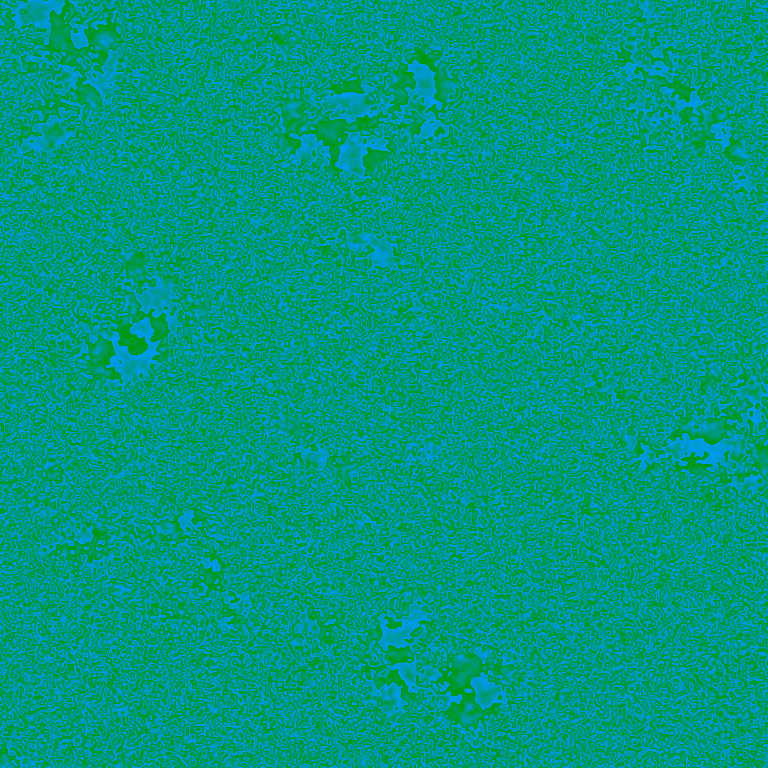
Write a three.js fragment shader that draws this texture.

```glsl
// Fine blue and green labyrinth with scattered calm, blotchy patches.
// Layered gradient noise forms a phase that wraps into a blue ramp;
// a broad mask quiets the fine layers so that wider blobs show through.

#define BLOB_SCALE 24.0
#define CURL_SCALE 58.0
#define MAZE_SCALE 127.0
#define BLOB_AMOUNT 1.1
#define CURL_AMOUNT 1.1
#define MAZE_AMOUNT 1.75
#define CALM_LEVEL -0.60
#define BUSY_LEVEL -0.15
#define EDGE_CALM 0.03
#define EDGE_BUSY 0.12
#define GREEN 0.6

varying vec2 vUv;

// Random unit gradient for a lattice point
vec2 latticeGradient(vec2 cell) {
  vec3 h = fract(cell.xyx * vec3(0.1031, 0.1030, 0.0973));
  h += dot(h, h.yzx + 33.33);
  float angle = 6.2831853 * fract((h.x + h.y) * h.z);
  return vec2(cos(angle), sin(angle));
}

// Gradient noise, roughly -0.7 to 0.7
float gradientNoise(vec2 p) {
  vec2 cell = floor(p);
  vec2 f = p - cell;
  vec2 fade = f * f * f * (f * (f * 6.0 - 15.0) + 10.0);
  vec2 right = vec2(1.0, 0.0);
  vec2 up = vec2(0.0, 1.0);
  float a = dot(latticeGradient(cell), f);
  float b = dot(latticeGradient(cell + right), f - right);
  float c = dot(latticeGradient(cell + up), f - up);
  float d = dot(latticeGradient(cell + 1.0), f - 1.0);
  return mix(mix(a, b, fade.x), mix(c, d, fade.x), fade.y);
}

// Turned and shifted layer, so the lattices never line up
float layer(vec2 p, float scale, float angle) {
  float c = cos(angle);
  float s = sin(angle);
  return gradientNoise(mat2(c, s, -s, c) * p * scale + 200.0 + 37.0 * angle);
}

// 0 inside calm patches, 1 in the dense maze
float activity(vec2 p) {
  float broad = layer(p, 5.0, 0.4);
  float medium = 0.6 * layer(p, 13.0, 1.1);
  float ragged = 0.4 * layer(p, 31.0, 2.0);
  return smoothstep(CALM_LEVEL, BUSY_LEVEL, broad + medium + ragged);
}

// Sawtooth from 0 to 1 whose sudden drop is softened over a short width
float softSaw(float phase, float width) {
  float f = fract(phase);
  return min(f / (1.0 - width), (1.0 - f) / width);
}

void main() {
  float busy = activity(vUv);

  // Coarse blobs everywhere, finer curls mainly in busy areas
  float phase = BLOB_AMOUNT * layer(vUv, BLOB_SCALE, 0.8);
  phase += CURL_AMOUNT * mix(0.4, 1.0, busy) * layer(vUv, CURL_SCALE, 1.7);
  phase += MAZE_AMOUNT * mix(0.15, 1.0, busy) * layer(vUv, MAZE_SCALE, 2.6);

  float blue = softSaw(phase, mix(EDGE_CALM, EDGE_BUSY, busy));
  gl_FragColor = vec4(0.0, GREEN, blue, 1.0);
}
```
